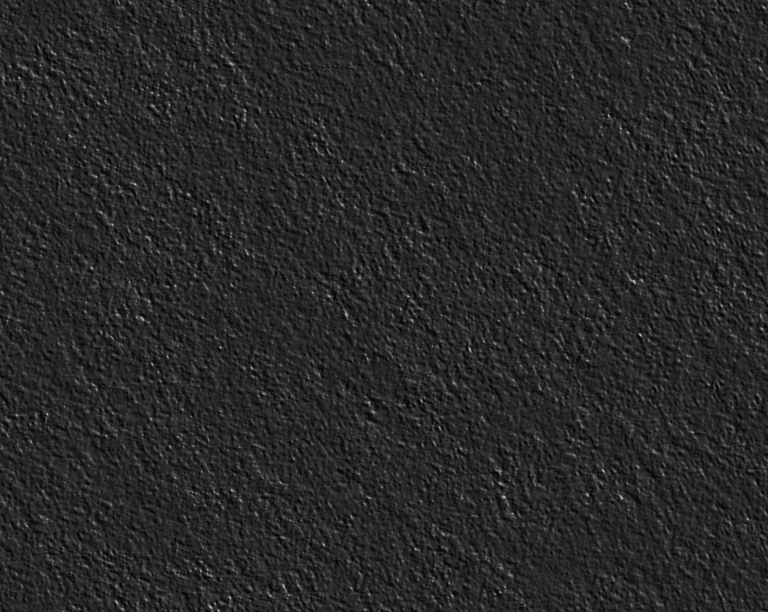
Reproduce this texture procedurally as a Shadertoy shader.

```glsl
#define GRAIN_FREQ 156.0
#define FINE_FREQ 258.0
#define STREAK_FREQ vec2(26.0, 84.0)
#define LUMP_CELLS 24.0
#define LUMP_SHARE 0.09
#define SCRATCHES 9
#define LIGHT_DIR vec2(0.8, 0.6)
#define LIGHT_STEP 0.0028
#define RELIEF 4.5
#define BASE_TONE 0.153
#define CONTRAST 0.049
#define GLINT 0.031

float hash(vec2 p) {
    return fract(sin(dot(p, vec2(127.1, 311.7))) * 43758.5453);
}

float noise(vec2 p) {
    vec2 cell = floor(p), f = fract(p);
    f = f * f * (3.0 - 2.0 * f);
    float low = mix(hash(cell), hash(cell + vec2(1, 0)), f.x);
    float high = mix(hash(cell + vec2(0, 1)), hash(cell + vec2(1, 1)), f.x);
    return mix(low, high, f.y);
}

vec2 rotate(vec2 p, float angle) {
    float c = cos(angle), s = sin(angle);
    return vec2(c * p.x - s * p.y, s * p.x + c * p.y);
}

// Broad patches drawn out along the falling diagonal
float patches(vec2 p) {
    vec2 q = rotate(p, 0.8);
    return 0.5 * noise(q * vec2(4.0, 8.0) + 31.0) + 0.5 * noise(q * vec2(12.0, 21.0) + 7.0);
}

// Small clusters where the grain stands up more sharply
float clusters(vec2 p) {
    vec2 q = rotate(p, 0.8) * vec2(17.0, 32.0) + 83.0;
    return smoothstep(0.6, 0.9, noise(q));
}

// Sparse raised crumbs with ragged outlines
float lumps(vec2 p) {
    vec2 q = p * LUMP_CELLS;
    q += 0.25 * (vec2(noise(p * 140.0), noise(p * 140.0 + 50.0)) - 0.5);
    vec2 cell = floor(q);
    vec2 centre = 0.3 + 0.4 * vec2(hash(cell + 3.1), hash(cell + 8.7));
    float radius = mix(0.12, 0.24, pow(hash(cell + 5.3), 2.0));
    float present = step(hash(cell + 1.9), LUMP_SHARE);
    return present * (1.0 - smoothstep(0.1 * radius, radius, length(fract(q) - centre)));
}

// Thin faint scratches, mostly upright, some along the diagonal
float scratches(vec2 p) {
    float sum = 0.0;
    for (int i = 0; i < SCRATCHES; i++) {
        float id = float(i);
        vec2 centre = vec2(1.25 * hash(vec2(id, 2.0)), hash(vec2(id, 6.0)));
        float tilt = i % 3 == 0 ? 0.85 : 0.12 * (hash(vec2(id, 9.0)) - 0.5);
        vec2 q = rotate(p - centre, tilt);
        q.x += 0.006 * (noise(vec2(q.y * 30.0, id)) - 0.5);
        float span = mix(0.03, 0.09, hash(vec2(id, 4.0)));
        sum += (1.0 - smoothstep(0.0008, 0.003, abs(q.x)))
             * (1.0 - smoothstep(0.5 * span, span, abs(q.y)));
    }
    return sum;
}

// Plaster relief: rounded grain, finer grit, slight swells and diagonal streaks
float height(vec2 p) {
    vec2 warped = p + 0.003 * (vec2(noise(p * 50.0), noise(p * 50.0 + 19.0)) - 0.5);
    float h = noise(rotate(warped, 0.35) * GRAIN_FREQ);
    h += 0.55 * noise(rotate(warped, 1.1) * FINE_FREQ + 13.0);
    h += 0.5 * noise(rotate(warped, 0.6) * 82.0 + 23.0);
    h += 0.55 * noise(rotate(warped, 0.82) * STREAK_FREQ + 41.0);
    h += 0.7 * noise(rotate(p, 0.2) * 28.0 + 67.0);
    return h + 0.35 * lumps(p) + 0.15 * scratches(p);
}

void mainImage(out vec4 fragColor, in vec2 fragCoord) {
    vec2 p = fragCoord / iResolution.y;

    // Slope toward the light, stronger on the rougher patches
    float slope = height(p - 0.5 * LIGHT_STEP * LIGHT_DIR)
                - height(p + 0.5 * LIGHT_STEP * LIGHT_DIR);
    float patchTone = patches(p);
    float roughness = mix(0.8, 1.15, smoothstep(0.2, 0.8, patchTone));
    float shade = slope * RELIEF * (roughness + 0.3 * clusters(p));

    // Matte tone with brighter glints on the steepest faces
    float glint = max(shade - 0.8, 0.0);
    float tone = BASE_TONE + CONTRAST * shade + GLINT * glint * glint;
    tone += 0.02 * (patchTone - 0.5) + 0.09 * lumps(p);
    fragColor = vec4(vec3(clamp(tone, 0.035, 0.7)), 1.0);
}
```
